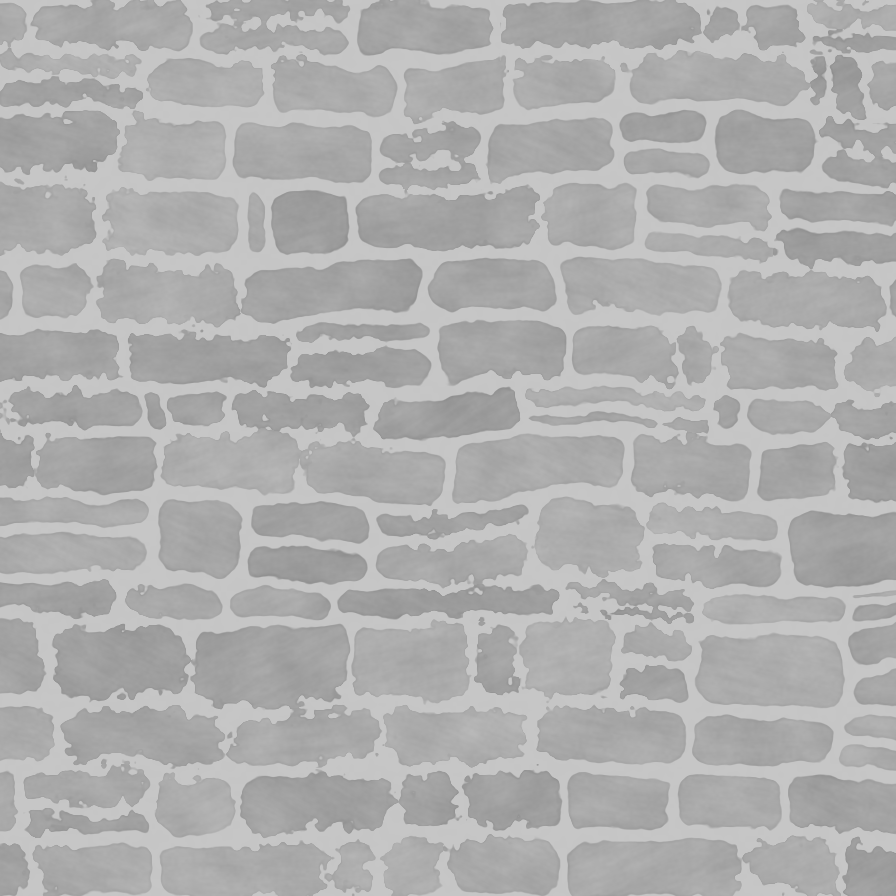
This texture is drawn by a three.js fragment shader. Its source:

```glsl
varying vec2 vUv;

const float ROWS = 14.0;
const float HALF_JOINT = 0.0050;
const vec3 MORTAR = vec3(0.775);
const vec3 STONE_DARK = vec3(0.622);
const vec3 STONE_LIGHT = vec3(0.684);

float hash(vec2 p) {
  return fract(sin(dot(p, vec2(127.1, 311.7))) * 43758.5453);
}

float noise(vec2 p) {
  vec2 i = floor(p);
  vec2 f = fract(p);
  f = f * f * (3.0 - 2.0 * f);
  float low = mix(hash(i), hash(i + vec2(1.0, 0.0)), f.x);
  float high = mix(hash(i + vec2(0.0, 1.0)), hash(i + vec2(1.0)), f.x);
  return mix(low, high, f.y);
}

float fbm(vec2 p) {
  float sum = 0.0;
  float amplitude = 0.5;
  for (int i = 0; i < 4; i++) {
    sum += amplitude * noise(p);
    p = mat2(1.6, 1.2, -1.2, 1.6) * p + 7.3;
    amplitude *= 0.5;
  }
  return sum / 0.9375;
}

vec2 noisePair(vec2 p) {
  return vec2(noise(p), noise(p + 41.7)) - 0.5;
}

// Irregular interval around x: lower edge, upper edge, index
float jitteredEdge(float i, float seed) {
  return i + 0.56 * (hash(vec2(i, seed)) - 0.5);
}

vec3 span(float x, float seed) {
  float i = floor(x);
  if (x < jitteredEdge(i, seed)) i -= 1.0;
  else if (x >= jitteredEdge(i + 1.0, seed)) i += 1.0;
  return vec3(jitteredEdge(i, seed), jitteredEdge(i + 1.0, seed), i);
}

// Cuts an interval in two, keeping the part that holds x
vec2 cutSpan(vec2 range, float x, float ratio) {
  float cut = mix(range.x, range.y, ratio);
  return x < cut ? vec2(range.x, cut) : vec2(cut, range.y);
}

float roundedBox(vec2 p, vec2 halfSize, float radius) {
  vec2 q = abs(p) - halfSize + radius;
  return length(max(q, 0.0)) + min(max(q.x, q.y), 0.0) - radius;
}

// Distance to the stone around p, with its random identity
vec2 masonry(vec2 p) {
  vec3 row = span(p.y * ROWS, 3.7);
  float columns = 5.9 + 1.7 * hash(vec2(row.z, 8.1));
  float shift = 9.0 * hash(vec2(row.z, 5.3));
  vec3 column = span(p.x * columns + shift, row.z + 20.5);
  vec2 xRange = (column.xy - shift) / columns;
  vec2 yRange = row.xy / ROWS;

  // Some blocks become stacked slabs or a stone with a narrow filler
  vec2 cell = vec2(column.z, row.z);
  float kind = hash(cell + 13.4);
  float ratio = hash(cell + 27.9);
  if (kind < 0.17) yRange = cutSpan(yRange, p.y, mix(0.33, 0.67, ratio));
  else if (kind < 0.32) xRange = cutSpan(xRange, p.x, mix(0.2, 0.45, ratio));

  vec2 center = vec2(xRange.x + xRange.y, yRange.x + yRange.y) * 0.5;
  vec2 halfSize = vec2(xRange.y - xRange.x, yRange.y - yRange.x) * 0.5;
  float id = hash(floor(center * 900.0));
  vec2 q = p - center;
  float taper = 0.5 + (id - 0.5) * q.x / halfSize.x;
  halfSize -= HALF_JOINT * mix(0.75, 1.25, id);
  halfSize.y -= 0.005 * taper * smoothstep(0.01, 0.03, halfSize.y);
  float radius = min(mix(0.012, 0.023, fract(id * 17.0)), min(halfSize.x, halfSize.y));
  return vec2(roundedBox(q, halfSize, radius), id);
}

// Weathered face: cloudy patches, slanted streaks and fine grain
float weathering(vec2 p, float id) {
  vec2 local = p + id * 13.0;
  float slant = mix(-0.5, 0.5, id);
  vec2 along = vec2(local.x, local.y + slant * local.x);
  float clouds = fbm(local * 24.0) - 0.5;
  float streaks = fbm(along * vec2(35.0, 130.0)) - 0.5;
  float grain = noise(local * 260.0) - 0.5;
  return 0.085 * clouds + 0.045 * streaks + 0.014 * grain;
}

void main() {
  // Bent courses and uneven outlines
  vec2 p = vUv + vec2(0.012, 0.024) * noisePair(vUv * 5.0);
  p += 0.011 * noisePair(vUv * 21.0) + 0.005 * noisePair(vUv * 62.0);
  vec2 stone = masonry(p);

  // Crumbling patches leave pits and loose crumbs along the joints
  float crumble = smoothstep(0.48, 0.72, noise(vUv * 11.0 + 4.6));
  float chips = noise(vUv * 95.0) * 0.65 + noise(vUv * 190.0) * 0.35 - 0.47;
  float d = stone.x + mix(0.004, 0.023, crumble) * chips;

  float tone = fract(stone.y * 53.0);
  vec3 face = mix(STONE_DARK, STONE_LIGHT, tone) + weathering(vUv, stone.y);
  float rim = smoothstep(-0.0045, -0.0005, d);
  face -= 0.035 * rim * mix(0.4, 1.0, noise(vUv * 30.0));
  vec3 joint = MORTAR + 0.006 * (noise(vUv * 140.0) - 0.5);

  float coverage = 1.0 - smoothstep(-0.001, 0.001, d);
  gl_FragColor = vec4(mix(joint, face, coverage), 1.0);
}
```
